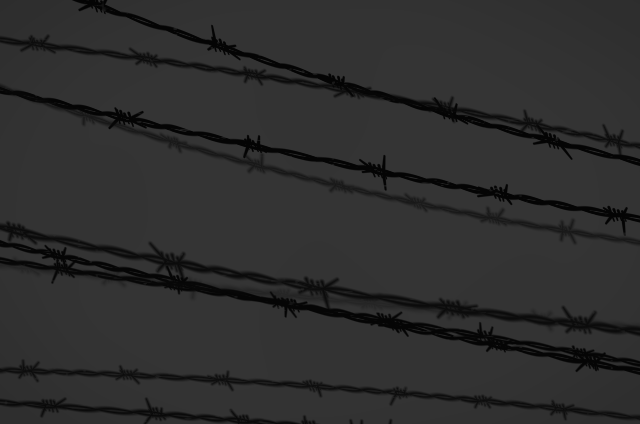
Give the GLSL for this pattern, as a Shadertoy shader.

```glsl
// Dark silhouettes of sagging twisted barbed wires, some out of focus, on a dim grey sky.

const int WIRES = 10;
const int BARBS = 7;
const float SPAN = 1.506;

// Height below the top edge at the left, middle and right of the canvas
const vec3 SAG[WIRES] = vec3[](
    vec3(-.069, .182, .382), vec3(.094, .202, .345), vec3(.212, .376, .516),
    vec3(.206, .427, .571), vec3(.537, .680, .782), vec3(.573, .733, .876),
    vec3(.614, .729, .857), vec3(.624, .704, .773), vec3(.873, .912, .986),
    vec3(.949, 1.008, 1.078));

// First barb, barb spacing, shrink of the spacing, defocus
const vec4 LAYOUT[WIRES] = vec4[](
    vec4(.229, .298, .0071, .0), vec4(.088, .267, .0067, .35),
    vec4(.294, .308, .0043, .0), vec4(.206, .208, .0033, .6),
    vec4(.043, .373, .0104, .4), vec4(.137, .290, .0078, .05),
    vec4(.147, .269, .0049, .1), vec4(.060, .203, .0, 1.),
    vec4(.065, .241, .0053, .35), vec4(.118, .275, .0235, .3));

float hash(vec2 p) {
    return fract(sin(dot(p, vec2(127.1, 311.7))) * 43758.5453);
}

float noise(vec2 p) {
    vec2 i = floor(p), f = fract(p);
    f = f * f * (3. - 2. * f);
    return mix(mix(hash(i), hash(i + vec2(1, 0)), f.x),
               mix(hash(i + vec2(0, 1)), hash(i + vec2(1, 1)), f.x), f.y);
}

// Capsule that narrows from radius r towards its tip
float taper(vec2 p, vec2 a, vec2 b, float r) {
    vec2 ab = b - a;
    float h = clamp(dot(p - a, ab) / dot(ab, ab), 0., 1.);
    return length(p - a - ab * h) - r * (1. - .45 * h);
}

float sagHeight(vec3 sag, float x) {
    float t = x / SPAN;
    return mix(sag.x, sag.z, t) + 4. * t * (1. - t) * (sag.y - .5 * (sag.x + sag.z));
}

// Two strands wound around each other
float twist(vec2 q, float size, float seed) {
    float phase = 40. / size * (q.x - 1.5 * q.y) + 1.2 * sin(q.x * 7. + seed * 2.3);
    float offset = .0045 * size * sin(phase);
    float radius = size * (.0035 + .0008 * noise(vec2(q.x * 30., seed)));
    return min(abs(q.y - offset), abs(q.y + offset)) - radius;
}

// A slanted coil with four uneven spikes
float barb(vec2 q, vec2 seed) {
    float d = 1e3;
    for (int k = 0; k < 4; k++) {
        float n = float(k);
        float j = hash(seed + n * 3.7), l = hash(seed + n * 5.1 + 9.);
        float x = (n - 1.5) * .0095;
        vec2 lean = vec2(.003 + .003 * j, .008 + .006 * l);
        d = min(d, taper(q, vec2(x, 0) - lean, vec2(x, 0) + lean, .0034));
        float angle = (n + .5) * 1.5708 + (j - .5) * 1.5;
        vec2 root = vec2(.011 * sign(cos((n + .5) * 1.5708)), 0);
        vec2 tip = root + (.014 + .027 * l) * vec2(cos(angle), sin(angle));
        d = min(d, taper(q, root, tip, .0042));
    }
    return d;
}

void mainImage(out vec4 fragColor, in vec2 fragCoord) {
    float pixel = 1. / iResolution.y;
    vec2 p = vec2(fragCoord.x, iResolution.y - fragCoord.y) * pixel;

    // Sky, slightly darker towards the corners
    vec2 c = p / vec2(SPAN, 1) - .5;
    float shade = .202 - .022 * smoothstep(.15, .5, dot(c, c));
    shade += .004 * (noise(p * 4.) - .5);

    for (int w = 0; w < WIRES; w++) {
        vec4 spec = LAYOUT[w];
        float seed = float(w), blur = spec.w, size = spec.y * 3.4;
        float slope = (sagHeight(SAG[w], p.x + .01) - sagHeight(SAG[w], p.x - .01)) / .02;
        vec2 q = vec2(p.x, (p.y - sagHeight(SAG[w], p.x)) / sqrt(1. + slope * slope));
        float d = twist(q, size, seed);

        for (int b = 0; b < BARBS; b++) {
            float i = float(b);
            float x = spec.x + spec.y * i - spec.z * i * i;
            vec2 local = vec2(q.x - x, q.y) / size;
            if (abs(local.x) < .09) d = min(d, barb(local, vec2(i, seed)) * size);
        }

        // Defocus softens and lightens the silhouette
        float soft = .75 * pixel + .009 * blur;
        float cover = (1. - smoothstep(-soft, soft, d)) * (1. - .45 * blur * blur);
        float glint = .08 * (1. - blur) * smoothstep(.82, .95, noise(p * vec2(70, 160) + seed));
        shade = mix(shade, .016 + .03 * blur + glint, cover);
    }

    fragColor = vec4(vec3(shade), 1);
}
```
